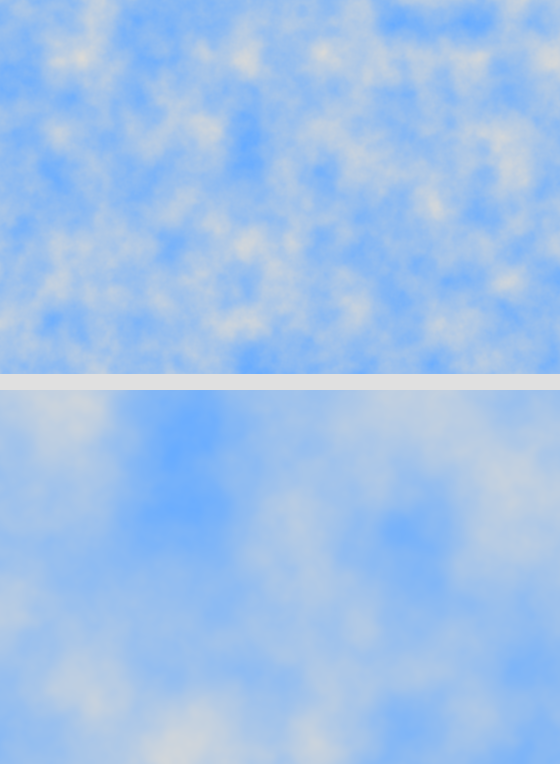
Top: the whole. Bottom: its middle third, enlarged.
This texture is drawn by a Shadertoy shader. Its source:

```glsl
const vec3 SKY_BLUE = vec3(0.40, 0.67, 1.00);
const vec3 CLOUD_CREAM = vec3(0.87, 0.86, 0.84);
const float CELLS_PER_HEIGHT = 10.0;
const int OCTAVES = 5;
const float GAIN = 0.52;
const float LACUNARITY = 2.0;
const vec2 OCTAVE_SHIFT = vec2(17.37, 9.61);
const vec2 OCTAVE_TURN = vec2(0.8, 0.6); // cosine and sine
const float CLOUD_COVER = 0.475;
const float CONTRAST = 1.16;

// Integer hash of a lattice cell, 0 to 1
float hash(ivec2 cell) {
    uvec2 q = uvec2(cell) * uvec2(1597334673u, 3812015801u);
    uint h = q.x ^ q.y;
    h = (h ^ (h >> 16)) * 73244475u;
    h = (h ^ (h >> 15)) * 73244475u;
    h ^= h >> 16;
    return float(h & 65535u) / 65535.0;
}

// Smoothly interpolated lattice values
float valueNoise(vec2 p) {
    ivec2 cell = ivec2(floor(p));
    vec2 f = fract(p);
    vec2 blend = f * f * (3.0 - 2.0 * f);
    float bottom = mix(hash(cell), hash(cell + ivec2(1, 0)), blend.x);
    float top = mix(hash(cell + ivec2(0, 1)), hash(cell + ivec2(1, 1)), blend.x);
    return mix(bottom, top, blend.y);
}

// Normalised sum of turned octaves, centred on 0.5
float fbm(vec2 p) {
    mat2 turn = mat2(OCTAVE_TURN.x, OCTAVE_TURN.y, -OCTAVE_TURN.y, OCTAVE_TURN.x);
    float sum = 0.0;
    float total = 0.0;
    float amplitude = 1.0;
    for (int i = 0; i < OCTAVES; i++) {
        sum += amplitude * valueNoise(p);
        total += amplitude;
        amplitude *= GAIN;
        p = turn * p * LACUNARITY + OCTAVE_SHIFT;
    }
    return sum / total;
}

void mainImage(out vec4 fragColor, in vec2 fragCoord) {
    vec2 p = fragCoord / iResolution.y * CELLS_PER_HEIGHT + OCTAVE_SHIFT;
    float cloud = CLOUD_COVER + CONTRAST * (fbm(p) - 0.5);
    fragColor = vec4(mix(SKY_BLUE, CLOUD_CREAM, clamp(cloud, 0.0, 1.0)), 1.0);
}
```
